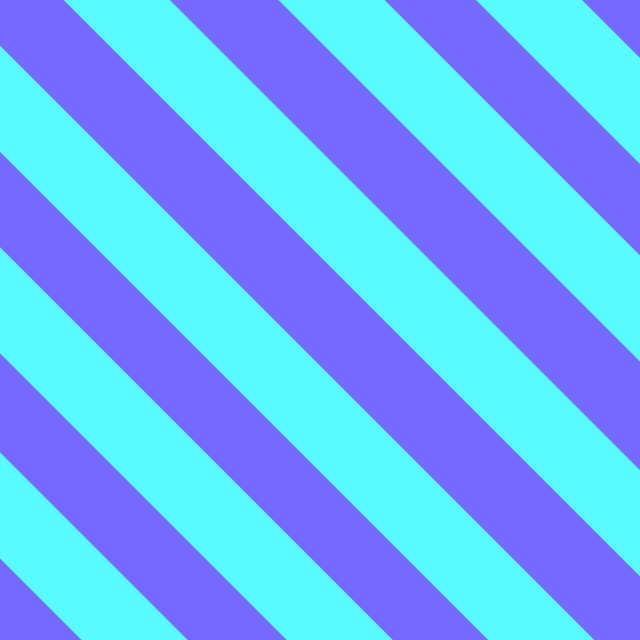
A WebGL 1 fragment shader for this pattern:

```glsl
precision highp float;

// Six cyan diagonal stripes on violet, all of one width.
// Bands of constant x + y repeat by rounding to the nearest stripe index,
// and a sum of three harmonics shifts each stripe off its even spacing.

uniform vec2 u_resolution;

const float PI = 3.14159265;
const vec3 VIOLET = vec3(0.463, 0.412, 1.0);
const vec3 CYAN = vec3(0.345, 0.985, 1.0);

// Distances along x + y, which runs from 0 to 2 across a square canvas
const float FIRST_CENTER = 0.2062;
const float SPACING = 0.3251;
const float HALF_WIDTH = 0.0829;

// Small uneven shift of a stripe, by its index
float stripeShift(float index) {
    float angle = index * PI / 3.0;
    return -0.0050 * sin(angle)
         + 0.0081 * sin(2.0 * angle + 0.309)
         + 0.0016 * cos(3.0 * angle);
}

// Signed perpendicular distance to the nearest stripe, negative inside
float stripeDistance(vec2 p, float firstCenter, float spacing, float halfWidth) {
    float along = p.x + p.y;
    float index = floor((along - firstCenter) / spacing + 0.5);
    float center = firstCenter + index * spacing + stripeShift(index);
    return (abs(along - center) - halfWidth) / sqrt(2.0);
}

// Coverage of a shape, with an edge softened over about one pixel
float coverage(float signedDistance, float pixel) {
    return 1.0 - smoothstep(-0.75 * pixel, 0.75 * pixel, signedDistance);
}

void main() {
    float pixel = 1.0 / u_resolution.y;
    vec2 p = gl_FragCoord.xy * pixel;
    float d = stripeDistance(p, FIRST_CENTER, SPACING, HALF_WIDTH);
    gl_FragColor = vec4(mix(VIOLET, CYAN, coverage(d, pixel)), 1.0);
}
```
